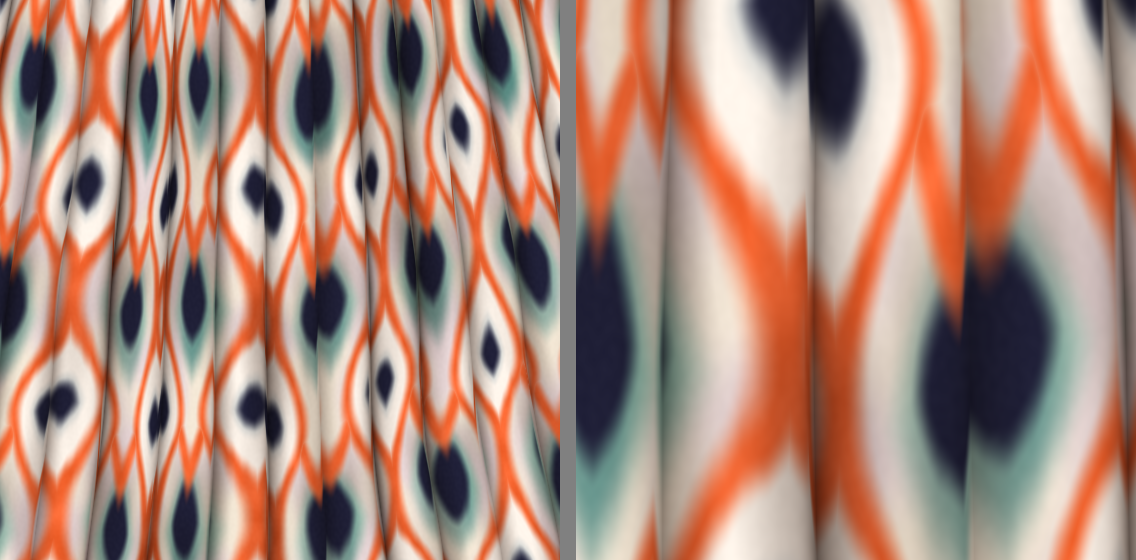
Left: the whole. Right: its middle third, enlarged.
This texture is drawn by a WebGL 1 fragment shader. Its source:

```glsl
precision highp float;
// Gathered curtain printed with a feathered ikat of ogee medallions and teal hearts.
uniform vec2 u_resolution;

float hash(float n) { return fract(sin(n * 91.35) * 437.58); }

vec2 gradientAt(vec2 cell) {
  float angle = 6.2832 * fract(sin(dot(cell, vec2(127.1, 311.7))) * 437.58);
  return vec2(cos(angle), sin(angle));
}

float noise(vec2 p) {
  vec2 i = floor(p), f = fract(p);
  vec2 w = f * f * f * (f * (f * 6.0 - 15.0) + 10.0);
  vec2 e = vec2(1.0, 0.0);
  float low = mix(dot(gradientAt(i), f), dot(gradientAt(i + e), f - e), w.x);
  float high = mix(dot(gradientAt(i + e.yx), f - e.yx),
                   dot(gradientAt(i + 1.0), f - 1.0), w.x);
  return mix(low, high, w.y);
}

// Soft dyed coverage: 1 where the signed value is negative.
float dye(float d, float blur) { return 1.0 - smoothstep(-blur, blur, d); }

// Pointed oval, below 1 inside.
float drop(vec2 p, vec2 size, float power) {
  vec2 q = pow(abs(p) / size + 0.0001, vec2(power));
  return q.x + q.y;
}

// One column per unit of x, one row per unit of y, medallions on the integers.
vec3 ikat(vec2 p) {
  float a = abs(fract(p.x + 0.5) - 0.5);
  float w = fract(p.y + 0.5) - 0.5;
  vec2 heart = vec2(0.5 - a, fract(p.y) - 0.5);
  float outline = 0.33 * pow(0.5 + 0.5 * cos(6.2832 * w), 1.2);
  float inside = dye(a - outline, 0.06);

  // Ground: pale medallions, lilac and tan between them
  vec3 ground = mix(vec3(0.87, 0.80, 0.80), vec3(0.91, 0.86, 0.79),
                    smoothstep(-0.3, 0.3, noise(p * vec2(2.5, 3.0))));
  vec3 color = mix(ground, vec3(0.95, 0.91, 0.87), inside);
  float shadow = (1.0 - inside) * dye(abs(heart.y - 0.1) - 0.15, 0.15) * smoothstep(0.1, 0.35, a);
  color = mix(color, vec3(0.62, 0.57, 0.53), 0.65 * shadow);

  // Teal halo and navy heart
  vec3 teal = mix(vec3(0.36, 0.54, 0.51), vec3(0.58, 0.74, 0.67), smoothstep(0.1, 0.32, heart.x));
  float halo = dye(drop(heart + vec2(0.0, 0.04), vec2(0.29, 0.28), 1.4) - 1.0, 0.4);
  color = mix(color, teal, halo * (0.8 + 0.5 * noise(p * 1.7)));
  vec3 navy = vec3(0.12, 0.12, 0.21);
  color = mix(color, navy, dye(drop(heart, vec2(0.19, 0.185), 1.6) - 1.0, 0.4));

  // Eye with a blue-grey rim
  float eye = drop(vec2(a, w), vec2(0.115, 0.115), 1.5);
  color = mix(color, vec3(0.55, 0.62, 0.65), 0.5 * dye(eye - 1.35, 0.7));
  color = mix(color, navy, dye(eye - 0.85, 0.5));

  // Orange outline, stem and the V above each heart
  float line = abs(a - outline) - mix(0.068, 0.05, smoothstep(0.0, 0.2, outline));
  float rise = sqrt(heart.x * heart.x + 0.002);
  float vee = abs(w + 0.33 - 1.3 * rise) - 0.085;
  float orange = max(dye(line, 0.055), dye(vee, 0.07) * dye(outline - a, 0.05));
  vec3 rust = vec3(0.92, 0.38, 0.18) + 0.08 * noise(p * vec2(7.0, 9.0));
  return mix(color, rust, orange);
}

void main() {
  vec2 p = gl_FragCoord.xy / u_resolution;

  // Cloth fans outward toward the hem
  float s = 0.45 + (p.x - 0.45) / (1.0 + 0.35 * (0.65 - p.y));
  s += 0.012 * noise(vec2(p.x * 3.0, p.y * 2.5));

  // Pleats, each rolling a little cloth out of sight at its crease
  float f = s * 11.63 + 0.5 + 0.2 * noise(vec2(s * 4.0, p.y * 1.6 + 7.0));
  float pleat = floor(f), t = fract(f);
  float depth = 0.3 + 0.7 * hash(pleat + 3.0);
  float nextDepth = 0.3 + 0.7 * hash(pleat + 4.0);
  float roll = smoothstep(0.93, 1.0, t);

  // Pattern coordinates: columns crowd together in the left gather
  float gather = (s - 0.3) / 0.11;
  vec2 q = vec2(0.3 + 5.6 * s + 0.65 * gather * exp(-gather * gather),
                (p.y - 0.645 - 0.1 * smoothstep(0.5, 0.85, p.x)) / 0.39);
  q.x += 0.2 * mix(depth * (t - 0.5), -0.5 * nextDepth, roll);
  q.y += 0.14 * (mix(hash(pleat), hash(pleat + 1.0), roll) - 0.5);

  // Warp threads feather the dyed edges
  q.y += 0.018 * noise(vec2(s * 80.0, p.y * 7.0)) + 0.06 * noise(p * 7.0);
  q.x += 0.07 * noise(p * vec2(8.0, 6.0) + 5.0);
  vec3 color = ikat(q);

  // Fold shading: dark crease, soft far side, long wrinkles
  float crease = depth * exp(-t * 7.0) + nextDepth * exp((t - 1.0) * 14.0);
  float wrinkle = noise(vec2(s * 30.0, p.y * 2.5)) + 0.3 * noise(vec2(s * 50.0 + p.y * 6.0, p.y * 5.0));
  float shade = 1.0 - 0.62 * crease - 0.05 * cos(6.2832 * t) + 0.16 * wrinkle;
  shade -= 0.12 * smoothstep(0.0, 0.4, noise(p * vec2(5.0, 3.0) + 11.0));
  shade = clamp(shade, 0.15, 1.06);
  color *= pow(vec3(shade), vec3(0.95, 1.05, 1.1));

  // Woven grain
  color += 0.012 * noise(p * vec2(170.0, 120.0));
  gl_FragColor = vec4(clamp(color, 0.0, 1.0), 1.0);
}
```
